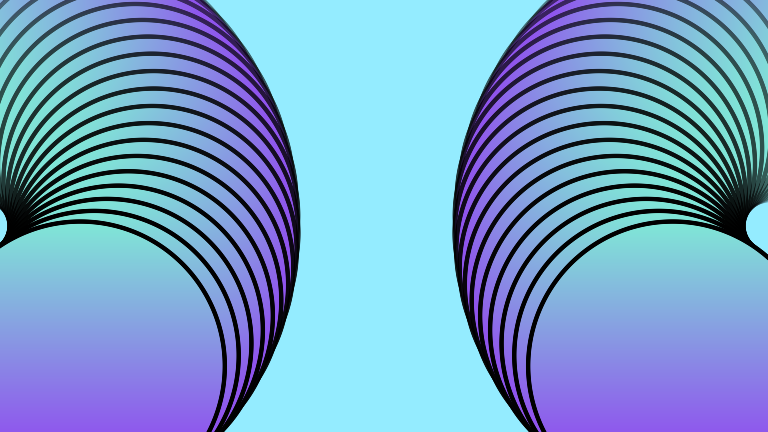
Write a WebGL 2 fragment shader that draws this background.

```glsl
#version 300 es
precision highp float;
// Two mirrored fans of outlined discs on a pale sky colour.
// Each disc swings around a pivot near the side edge; its gradient turns with it,
// and discs are painted back to front with outlines that fade with depth.
uniform vec2 u_resolution;
out vec4 outColor;

const vec3 SKY = vec3(0.58, 0.925, 1.0);
const vec3 TEAL = vec3(0.50, 0.91, 0.84);
const vec3 VIOLET = vec3(0.56, 0.33, 0.93);
const vec3 INK = vec3(0.0);

const int DISC_COUNT = 24;
const float MIRROR_X = 0.8715;
const float RADIUS = 0.3345;
const float HALF_STROKE = 0.0052;

vec2 direction(float angle) {
  return vec2(cos(angle), sin(angle));
}

// Soft coverage of a signed distance, one pixel wide.
float coverage(float dist, float pixel) {
  return 1.0 - smoothstep(-0.5 * pixel, 0.5 * pixel, dist);
}

// Linear gradient across a disc along the given axis.
vec3 discColor(vec2 local, vec2 axis) {
  float t = dot(local, axis) / RADIUS;
  return mix(TEAL, VIOLET, smoothstep(0.0, 1.0, 0.5) * 2.0 * clamp((t + 1.0) / 1.5, 0.0, 1.0));
}

// Paints one filled and outlined disc over the colour below it.
vec3 paintDisc(vec3 below, vec2 local, vec2 axis, float inkAlpha, float pixel) {
  float dist = length(local) - RADIUS;
  vec3 color = mix(below, discColor(local, axis), coverage(dist, pixel));
  return mix(color, INK, inkAlpha * coverage(abs(dist) - HALF_STROKE, pixel));
}

// Paints the whole fan, from the deepest disc to the front one.
vec3 paintFan(vec3 color, vec2 p, vec2 pivot, float orbit, float pixel) {
  float startAngle = radians(-55.5);
  float stepAngle = radians(5.9);
  float gradientTurn = radians(-34.5);
  for (int i = DISC_COUNT - 1; i >= 0; i--) {
    float depth = float(i);
    float angle = startAngle + depth * stepAngle;
    vec2 center = pivot + orbit * direction(angle);
    float inkAlpha = max(1.0 - 0.0018 * depth * depth, 0.15);
    color = paintDisc(color, p - center, direction(angle + gradientTurn), inkAlpha, pixel);
  }
  return color;
}

void main() {
  float pixel = 1.0 / u_resolution.y;
  vec2 p = gl_FragCoord.xy * pixel;
  p.x = MIRROR_X - abs(p.x - MIRROR_X);
  vec3 color = paintFan(SKY, p, vec2(-0.037, 0.477), 0.3935, pixel);
  outColor = vec4(color, 1.0);
}
```
